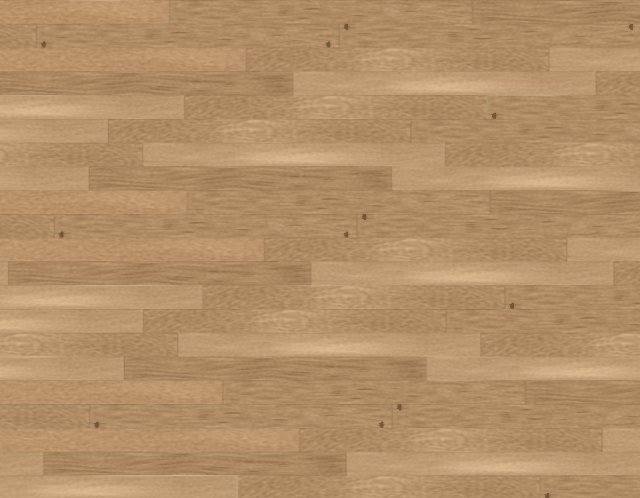
This texture is drawn by a Shadertoy shader. Its source:

```glsl
#define ROWS 20.95
#define PLANK_LENGTH 0.473
#define PLANK_ASPECT 12.8
#define GROUP 8
#define OAK vec3(0.698, 0.559, 0.405)
#define TINT vec3(1.0, 1.0, 0.95)
#define KNOT_COLOR vec3(0.36, 0.26, 0.16)
#define SEAM_COLOR vec3(0.87, 0.79, 0.68)
#define KNOT_SIZE 0.15
#define SEAM_WIDTH 0.035

// Kinds: 0 pale, 1 tan, 2 fine, 3 dark, 4 long, 5 knotty, 6 knotty flipped
const ivec4 KINDS[GROUP] = ivec4[GROUP](
    ivec4(4, 0, 2, 4), ivec4(0, 2, 0, 2), ivec4(3, 0, 3, 0), ivec4(2, 1, 4, 3),
    ivec4(2, 2, 5, 6), ivec4(0, 1, 2, 0), ivec4(0, 3, 0, 2), ivec4(3, 0, 2, 5));

// End joint of each row in a group
const float JOINTS[GROUP] = float[GROUP](
    0.169, 0.223, 0.139, 0.293, 0.085, 0.413, 0.486, 0.316);

// Tone, grain frequency along and across, grain contrast
const vec4 GRAIN[5] = vec4[5](
    vec4(0.040, 9.0, 7.0, 0.060), vec4(0.020, 42.0, 9.0, 0.075),
    vec4(-0.012, 48.0, 10.0, 0.095), vec4(-0.026, 8.0, 9.0, 0.120),
    vec4(-0.010, 17.0, 9.0, 0.100));

vec2 gradient(vec2 cell) {
    vec3 h = fract(cell.xyx * vec3(0.1031, 0.1030, 0.0973));
    h += dot(h, h.yzx + 33.33);
    return fract((h.xx + h.yz) * h.zy) * 2.0 - 1.0;
}

float noise(vec2 p) {
    vec2 i = floor(p), f = p - i;
    vec2 w = f * f * f * (f * (f * 6.0 - 15.0) + 10.0);
    vec2 e = vec2(1.0, 0.0);
    return mix(
        mix(dot(gradient(i), f), dot(gradient(i + e), f - e), w.x),
        mix(dot(gradient(i + e.yx), f - e.yx), dot(gradient(i + 1.0), f - 1.0), w.x),
        w.y);
}

float bell(float x, float width) {
    return exp(-x * x / (width * width));
}

// Wood of one plank; p runs from 0 to 1 along and across it
vec3 wood(vec2 p, int kind) {
    if (kind == 6) p.y = 1.0 - p.y;
    int base = min(kind, 4);
    vec4 grain = GRAIN[base];
    float seed = float(base) * 37.0 + 11.0;
    float centre = p.x - 0.5;

    // Bent fibres, short flecks and broad bands
    float bow = base == 2 ? 2.5 * centre * centre : 0.0;
    float y = p.y + bow + 0.25 * noise(vec2(p.x * 5.0, p.y + seed));
    float fibre = noise(vec2(p.x * grain.y, y * grain.z) + seed);
    float fleck = noise(vec2(p.x * 75.0, y * 12.0) + seed * 2.0);
    float band = noise(vec2(p.x * 3.0, y * 2.5) + seed * 3.0);
    float tone = grain.x + grain.w * fibre + 0.055 * fleck + 0.04 * band;

    // Light sheen at the middle of pale and fine planks
    if (base == 0)
        tone += 0.10 * bell(centre, 0.2) * bell(p.y - 0.35 + 0.2 * band, 0.3);
    if (base == 2) {
        float arcs = noise(vec2(p.x * 6.0, y * 8.0) + seed);
        tone += bell(centre, 0.15) * (0.035 + 0.15 * max(arcs, 0.0));
    }
    // Thin dark pores
    if (base >= 3) {
        float pore = noise(vec2(p.x * 12.0, y * 11.0) + seed * 5.0);
        tone -= 0.10 * smoothstep(0.2, 0.55, pore);
    }
    vec3 color = OAK + TINT * tone;
    if (base == 1) color += vec3(0.012, -0.002, -0.004);

    // A ragged knot near each end
    if (kind >= 5) {
        float side = p.x < 0.5 ? 0.024 : 0.965;
        vec2 d = (p - vec2(side, 0.13)) * vec2(PLANK_ASPECT, 1.0);
        float edge = length(d) + 0.16 * noise(d * 14.0 + seed);
        color = mix(color, KNOT_COLOR, 0.75 * smoothstep(KNOT_SIZE, 0.4 * KNOT_SIZE, edge));
    }
    return color;
}

vec3 planks(vec2 uv) {
    float y = (1.0 - uv.y) * ROWS;
    int row = int(floor(y)) + 3;
    int slot = (row + GROUP) % GROUP;

    // Each group of rows slides further along
    float group = floor(float(row) / float(GROUP)) - 1.0;
    float slide = group * (0.0415 + 0.0135 * group);
    float x = (uv.x - JOINTS[slot] - slide) / PLANK_LENGTH;
    int index = clamp(int(floor(x)) + 2, 0, 3);
    vec2 p = vec2(fract(x), 1.0 - fract(y));
    vec3 color = wood(p, KINDS[slot][index]);

    // Seams are faintly dark, with worn pale stretches
    float end = min(p.x, 1.0 - p.x) * PLANK_ASPECT;
    float top = 1.0 - p.y;
    float seam = 1.0 - smoothstep(0.5 * SEAM_WIDTH, 1.5 * SEAM_WIDTH, min(top, end));
    float wear = noise(vec2(uv.x * 3.5, float(row) * 7.37));
    color *= 1.0 - 0.07 * seam;
    return mix(color, SEAM_COLOR, 0.75 * seam * smoothstep(0.15, 0.4, wear));
}

void mainImage(out vec4 fragColor, in vec2 fragCoord) {
    // Average a 3 by 3 grid for smooth edges
    vec3 sum = vec3(0.0);
    for (int k = 0; k < 9; k++) {
        vec2 offset = (vec2(k % 3, k / 3) - 1.0) / 3.0;
        sum += planks((fragCoord + offset) / iResolution.xy);
    }
    fragColor = vec4(sum / 9.0, 1.0);
}
```
